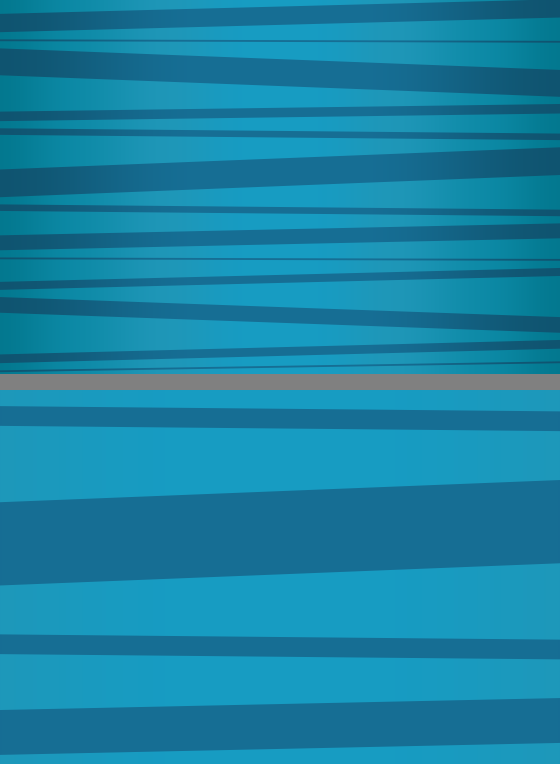
Top, the full canvas; bottom, a detail of the centre.
This background is drawn by a Shadertoy shader. Its source:

```glsl
// Tilted dark bands stacked over a teal-blue backdrop that darkens toward both sides.

const int BANDS = 13;
const float PI = 3.14159;

// Band heights from top to bottom, as fractions of the canvas height
const float thickness[BANDS] = float[](
    0.049, 0.005, 0.072, 0.0255, 0.0176, 0.0742, 0.0176,
    0.040, 0.005, 0.0215, 0.042, 0.0234, 0.005);

// Drop across the canvas: thick bands lean more, low bands lean extra
float bandTilt(int index) {
    float i = float(index);
    float direction = sign(cos(PI * i) * sin(0.1 * PI * (i - 1.5)));
    return direction * (0.8 * thickness[index] + 0.02 * step(8.5, i));
}

// Stacks the bands downward, keeping a fixed clearance where neighbours converge
float bandCoverage(vec2 uv, float pixel) {
    float centre = 0.042;
    float coverage = 0.0;
    for (int i = 0; i < BANDS; i++) {
        float tilt = bandTilt(i);
        if (i > 0) {
            float spread = abs(tilt - bandTilt(i - 1));
            centre += 0.5 * (thickness[i] + thickness[i - 1] + spread) + 0.0191;
        }
        float distanceToAxis = abs(1.0 - uv.y - centre - tilt * (uv.x - 0.5));
        float edge = (0.5 * thickness[i] - distanceToAxis) / pixel;
        coverage = max(coverage, clamp(edge + 0.5, 0.0, 1.0));
    }
    return coverage;
}

// Bright blue middle, softer teal shoulders, deep green-teal sides
vec3 backdrop(float side) {
    vec3 colour = mix(vec3(0.09, 0.61, 0.76), vec3(0.12, 0.59, 0.72),
                      smoothstep(0.12, 0.42, side));
    colour = mix(colour, vec3(0.045, 0.535, 0.645), smoothstep(0.38, 0.80, side));
    return mix(colour, vec3(0.01, 0.47, 0.56), smoothstep(0.72, 1.02, side));
}

void mainImage(out vec4 fragColor, in vec2 fragCoord) {
    vec2 uv = fragCoord / iResolution.xy;
    float side = abs(2.0 * uv.x - 1.0);
    vec3 bandColour = mix(vec3(0.085, 0.43, 0.58), vec3(0.06, 0.33, 0.44),
                          smoothstep(0.3, 1.0, side));
    float coverage = bandCoverage(uv, 1.0 / iResolution.y);
    fragColor = vec4(mix(backdrop(side), bandColour, coverage), 1.0);
}
```
